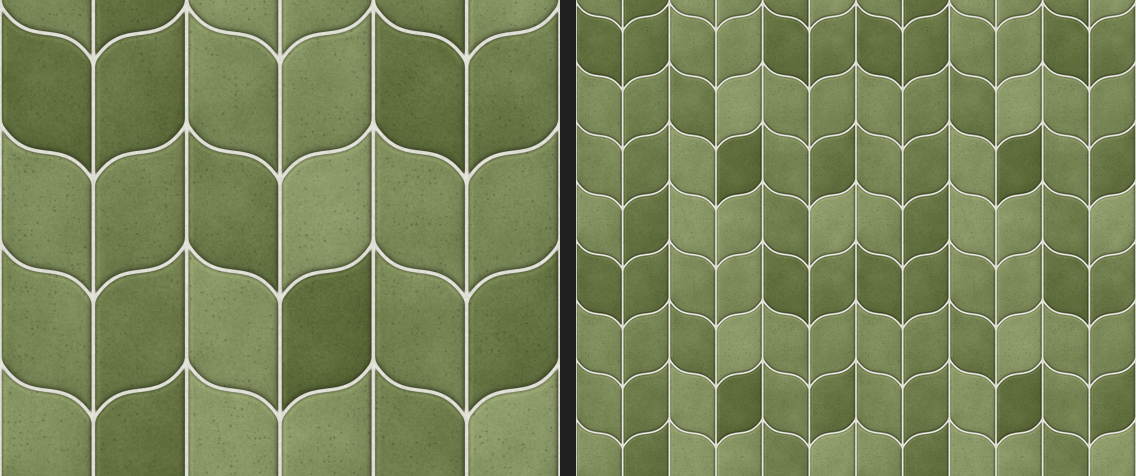
Left: one tile. Right: repeated 2 by 2.
This pattern is drawn by a WebGL 1 fragment shader. Its source:

```glsl
precision highp float;
uniform vec2 u_resolution;

float hash(vec2 p) {
  vec3 q = fract(p.xyx * vec3(0.1031, 0.1030, 0.0973));
  q += dot(q, q.yzx + 33.33);
  return fract((q.x + q.y) * q.z);
}

// Value noise that wraps after a whole number of cells
float noise(vec2 uv, vec2 cells) {
  vec2 p = uv * cells, i = floor(p), f = fract(p);
  f = f * f * (3.0 - 2.0 * f);
  vec2 a = mod(i, cells), b = mod(i + 1.0, cells);
  return mix(mix(hash(a), hash(vec2(b.x, a.y)), f.x),
             mix(hash(vec2(a.x, b.y)), hash(b), f.x), f.y);
}

float mottle(vec2 uv) {
  float sum = 0.0, weight = 0.5;
  vec2 cells = vec2(14.0, 12.0);
  for (int i = 0; i < 4; i++) {
    sum += weight * (noise(uv, cells) - 0.5);
    cells *= 2.0;
    weight *= 0.6;
  }
  return sum;
}

// Small round pits, one at most in each wrapped cell
float pits(vec2 uv, vec2 cells, float amount, float pixel) {
  vec2 p = uv * cells, id = mod(floor(p), cells);
  vec2 centre = 0.25 + 0.5 * vec2(hash(id + 7.0), hash(id + 91.0));
  vec2 offset = (fract(p) - centre) * vec2(1.0, 0.8 + 0.5 * hash(id + 53.0));
  float radius = mix(0.06, 0.2, hash(id + 29.0));
  float blur = max(0.08, pixel * cells.x);
  float spot = 1.0 - smoothstep(radius - blur, radius + blur, length(offset));
  return spot * step(hash(id + 17.0), amount);
}

// Glaze lightness of the tile in a column and row
float glazeTone(vec2 id) {
  vec3 west = vec3(0.12, 0.18, 0.58), east = vec3(0.68, 0.15, 0.35);
  if (id.y > 2.5) { west = vec3(0.68, 0.2, 0.82); east = vec3(0.75, 0.38, 0.85); }
  else if (id.y > 1.5) { west = vec3(0.55, 0.35, 0.78); east = vec3(0.08, 0.52, 0.2); }
  else if (id.y > 0.5) { west = vec3(0.65, 0.45, 0.36); east = vec3(0.9, 0.62, 0.6); }
  vec3 tones = id.x < 2.5 ? west : east;
  float k = mod(id.x, 3.0);
  return k < 0.5 ? tones.x : (k < 1.5 ? tones.y : tones.z);
}

float smoothMin(float a, float b, float k) {
  float h = max(k - abs(a - b), 0.0) / k;
  return min(a, b) - h * h * k * 0.25;
}

void main() {
  vec2 uv = gl_FragCoord.xy / u_resolution;
  float pixel = 1.0 / u_resolution.x;

  // Six mirrored columns, four rows bounded by S-curves
  float column = floor(uv.x * 6.0), x = fract(uv.x * 6.0);
  float s = (2.0 * x - 1.0) * (1.0 - 2.0 * mod(column, 2.0));
  float curve = 0.28 + 0.244 * (0.2 * s + 0.8 * s * s * s);
  float v = (1.0 - uv.y) * 4.0 - curve;
  float y = fract(v);
  vec2 id = vec2(column, mod(floor(v), 4.0));

  // Distances to the edges, in column widths
  float slope = 0.623 * (0.2 + 2.4 * s * s);
  float scale = 1.277 / sqrt(1.0 + slope * slope);
  float left = x, right = 1.0 - x;
  float top = y * scale, bottom = (1.0 - y) * scale;
  float joint = smoothMin(min(left, right), min(top, bottom), 0.03);

  // Glaze with uneven tone, grain and pits
  float cloud = mottle(uv);
  float tone = glazeTone(id) + 0.35 * cloud + 0.16 * (0.5 - y);
  tone += 0.12 * (hash(id + 5.0) - 0.5) * (2.0 * x - 1.0);
  vec3 color = mix(vec3(0.355, 0.41, 0.22), vec3(0.575, 0.625, 0.435), tone);
  color += 0.045 * (noise(uv, vec2(340.0, 290.0)) - 0.5);
  float cluster = noise(uv, vec2(30.0, 26.0));
  float wear = 0.34 * pits(uv, vec2(96.0, 82.0), 0.1 + 0.28 * cluster, pixel);
  wear += 0.26 * pits(uv + 0.37, vec2(168.0, 143.0), 0.22 * cluster, pixel);
  color = mix(color, vec3(0.2, 0.25, 0.14), wear);

  // Bevel lit from the upper left, shadow at the lower right
  float bevel = exp(-pow((min(left, top) - 0.055) / 0.02, 2.0));
  color += vec3(0.045, 0.05, 0.03) * bevel;
  float shade = 0.7 * exp(-max(right - 0.02, 0.0) / 0.026);
  shade = max(shade, 0.68 * exp(-max(bottom - 0.02, 0.0) / 0.028));
  shade = max(shade, 0.35 * exp(-max(min(left, top) - 0.02, 0.0) / 0.012));
  shade = max(shade, 0.16 * exp(-min(right, bottom) / 0.09));
  color = mix(color, vec3(0.13, 0.16, 0.07), shade);

  // Pale grout
  vec3 grout = vec3(0.88, 0.88, 0.84) + 0.06 * (noise(uv, vec2(250.0, 213.0)) - 0.5);
  grout *= 1.0 - 0.12 * smoothstep(0.008, 0.02, joint);
  float edge = max(0.004, 4.0 * pixel);
  color = mix(grout, color, smoothstep(0.02 - edge, 0.02 + edge, joint));

  gl_FragColor = vec4(color, 1.0);
}
```
